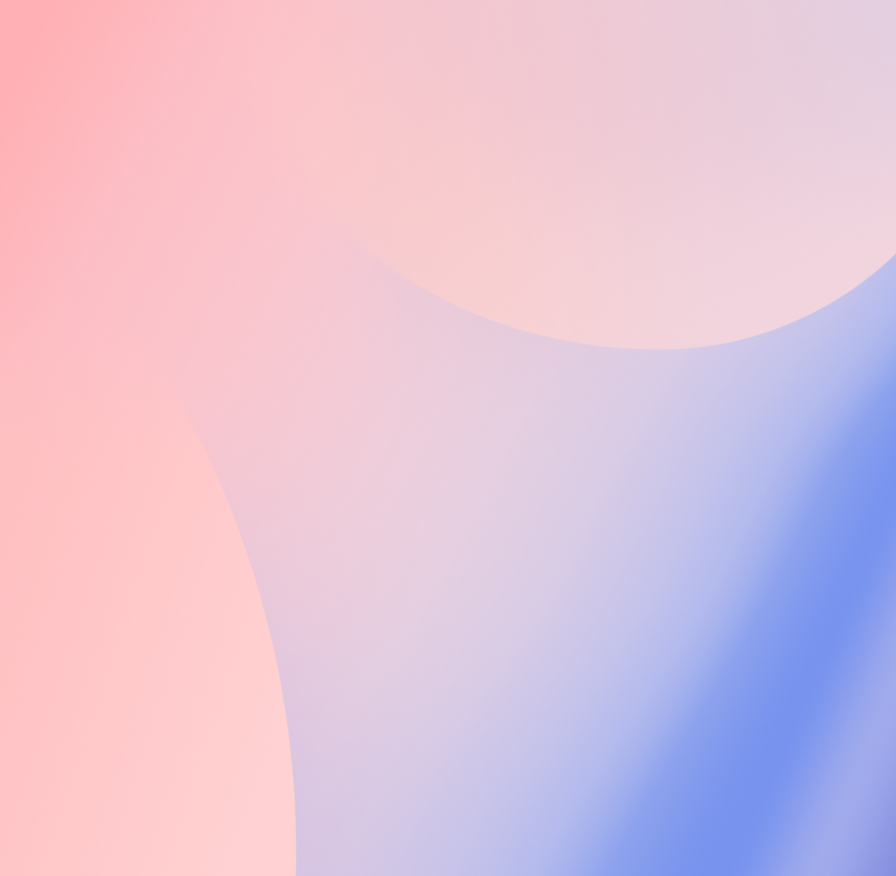
This background is drawn by a WebGL 1 fragment shader. Its source:

```glsl
precision highp float;
uniform vec2 u_resolution;

float ramp(float a, float b, float x) {
  return clamp((x - a) / (b - a), 0.0, 1.0);
}

float hash(vec2 p) {
  return fract(sin(dot(p, vec2(12.9898, 78.233))) * 43758.5453);
}

// Diagonal sweep from coral through lilac to blue
vec3 sweep(vec2 p) {
  float t = p.x + 0.5 * p.y;
  t += 0.07 * smoothstep(0.65, 1.0, p.y) * (1.0 - ramp(0.95, 1.35, t));
  t -= 0.055 * (1.0 - smoothstep(0.28, 0.55, p.y)) * smoothstep(0.65, 0.95, p.x);
  vec3 color = mix(vec3(1.0, 0.69, 0.705), vec3(0.99, 0.745, 0.772), ramp(0.06, 0.25, t));
  color = mix(color, vec3(0.982, 0.775, 0.805), ramp(0.25, 0.45, t));
  color = mix(color, vec3(0.94, 0.806, 0.855), ramp(0.45, 0.69, t));
  color = mix(color, vec3(0.905, 0.815, 0.88), ramp(0.69, 0.82, t));
  color = mix(color, vec3(0.85, 0.80, 0.90), ramp(0.82, 0.96, t));
  color = mix(color, vec3(0.77, 0.765, 0.92), ramp(0.96, 1.08, t));
  color = mix(color, vec3(0.70, 0.73, 0.93), ramp(1.08, 1.15, t));
  color = mix(color, vec3(0.58, 0.655, 0.93), ramp(1.15, 1.22, t));
  color = mix(color, vec3(0.465, 0.575, 0.935), smoothstep(1.17, 1.32, t));

  // Pale fold and darker corner beyond the blue band
  float fold = p.x + 0.425 * p.y;
  color = mix(color, vec3(0.63, 0.67, 0.925), smoothstep(1.25, 1.36, fold));
  return mix(color, vec3(0.51, 0.55, 0.87), smoothstep(1.35, 1.47, fold));
}

// Upper disc, stretched on its left side
float upperDisc(vec2 p) {
  vec2 d = p - vec2(0.753, 0.012);
  d.x *= d.x < 0.0 ? 0.82 : 1.0;
  return length(d) - 0.387;
}

void main() {
  // Height units, with y running down from the top
  vec2 p = gl_FragCoord.xy / u_resolution.y;
  p.y = 1.0 - p.y;
  float edge = 1.0 / u_resolution.y;
  vec3 color = sweep(p);

  // Lilac shade just outside the upper disc
  float upper = upperDisc(p);
  float upperShade = exp(-max(upper, 0.0) * 14.0) * smoothstep(0.34, 0.5, p.x) * (1.0 - smoothstep(0.6, 0.8, p.x));
  color = mix(color, vec3(0.86, 0.77, 0.86), 0.35 * upperShade);

  // Upper disc dissolves into the coral on the left
  vec3 upperColor = mix(vec3(0.975, 0.77, 0.79), vec3(0.89, 0.812, 0.88),
                        ramp(0.36, 1.02, p.x - 0.15 * p.y));
  vec3 rimColor = mix(vec3(0.98, 0.815, 0.81), vec3(0.95, 0.835, 0.87), ramp(0.48, 0.8, p.x));
  upperColor = mix(upperColor, rimColor, 0.9 * smoothstep(-0.36, 0.0, upper) * smoothstep(0.0, 0.3, p.y));
  float upperSoft = mix(0.02, edge, smoothstep(0.33, 0.5, p.x));
  float upperShape = 1.0 - smoothstep(-upperSoft, upperSoft, upper);
  color = mix(color, upperColor, upperShape * smoothstep(0.26, 0.58, p.x));

  // Peach glow along the dissolving edge
  vec2 g = p - vec2(0.36, 0.17);
  vec2 along = vec2(dot(g, vec2(0.78, 0.62)) * 4.5, dot(g, vec2(-0.62, 0.78)) * 8.0);
  float glow = exp(-dot(along, along));
  color = mix(color, vec3(0.99, 0.785, 0.78), 0.5 * glow * (1.0 - smoothstep(-0.04, 0.04, upper)));

  // Lilac shade just outside the left disc
  float left = length(p - vec2(-0.729, 0.973)) - 1.067;
  float leftShade = exp(-max(left, 0.0) * 9.0) * smoothstep(0.38, 1.0, p.y);
  color = mix(color, vec3(0.82, 0.745, 0.88), 0.6 * leftShade);

  // Left disc fades out towards its top
  vec3 leftColor = mix(vec3(1.0, 0.752, 0.758), vec3(1.0, 0.82, 0.823),
                       ramp(0.0, 1.0, p.x * 2.5 + (p.y - 0.6) * 0.83));
  float leftSoft = mix(0.015, edge, smoothstep(0.38, 0.52, p.y));
  float leftShape = 1.0 - smoothstep(-leftSoft, leftSoft, left);
  color = mix(color, leftColor, leftShape * smoothstep(0.32, 0.54, p.y));

  // Faint grain against banding
  color += (hash(floor(p * 500.0)) - 0.5) / 255.0;
  gl_FragColor = vec4(color, 1.0);
}
```
